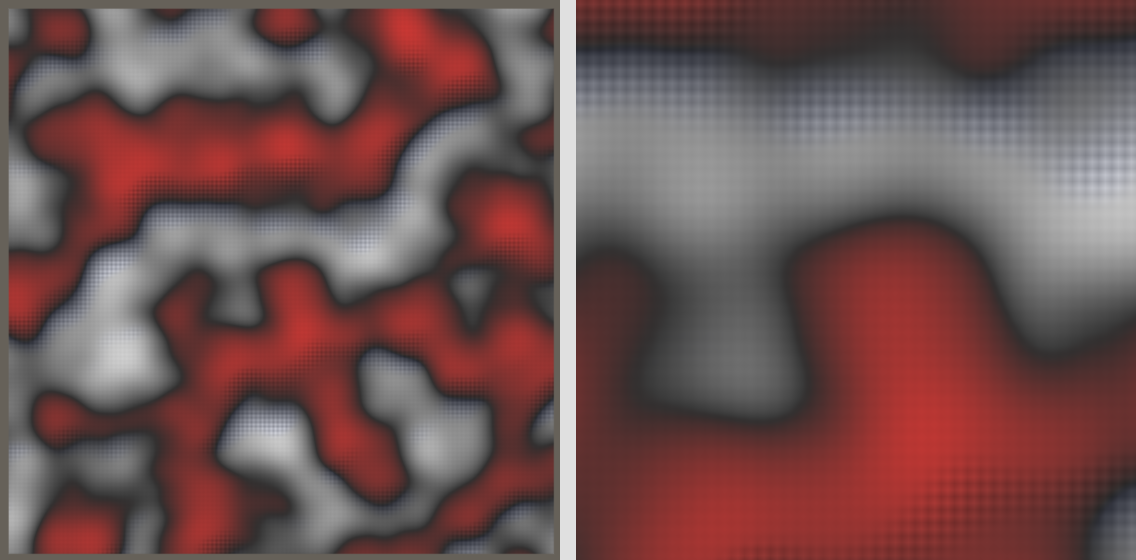
Left, the full canvas; right, a detail of the centre.
This texture is drawn by a Shadertoy shader. Its source:

```glsl
vec2 hashGradient(vec2 cell) {
    vec3 q = fract(cell.xyx * vec3(0.1031, 0.1030, 0.0973));
    q += dot(q, q.yzx + 33.33);
    return normalize(fract((q.xx + q.yz) * q.zy) - 0.5);
}

float gradientNoise(vec2 p) {
    vec2 cell = floor(p), f = p - cell;
    vec2 w = f * f * f * (f * (f * 6.0 - 15.0) + 10.0);
    vec2 e = vec2(1.0, 0.0);
    float a = dot(hashGradient(cell), f);
    float b = dot(hashGradient(cell + e.xy), f - e.xy);
    float c = dot(hashGradient(cell + e.yx), f - e.yx);
    float d = dot(hashGradient(cell + e.xx), f - e.xx);
    return mix(mix(a, b, w.x), mix(c, d, w.x), w.y);
}

// Positive inside the grey blobs, negative in the red ground
float blobField(vec2 uv) {
    float n = gradientNoise(uv * 5.8 + 17.3);
    n += 0.3 * gradientNoise(uv * 11.3 + 41.7);
    return n * 4.45 - 0.06;
}

void mainImage(out vec4 fragColor, in vec2 fragCoord) {
    vec2 uv = fragCoord / iResolution.xy;
    float pixel = 1.0 / iResolution.y;
    float field = blobField(uv);

    // Both sides brighten away from a dark shared outline
    float lift = pow(sqrt(field * field + 0.004), 0.7);
    vec3 grey = vec3(0.15 + 0.335 * lift);
    vec3 red = vec3(0.165 + 0.3 * lift, 0.175 + 0.02 * lift, 0.175 + 0.012 * lift);
    float inside = smoothstep(-0.12, 0.12, field);
    vec3 color = mix(red, grey, inside);

    // Slopes facing up and left turn cooler and show a fine weave
    float slope = field - blobField(uv + vec2(-0.004, 0.01));
    float shade = smoothstep(0.08, 0.4, slope);
    vec2 thread = abs(fract(uv * 128.0) - 0.5);
    float weave = thread.x + thread.y - 0.5;
    color *= 1.0 + weave * (0.04 + 0.26 * shade);
    color += shade * mix(vec3(-0.04, -0.01, -0.01), vec3(-0.02, -0.01, 0.03), inside);

    // Plain frame, slightly wider at the top and left
    vec2 margin = min(uv - vec2(0.0156, 0.0110), vec2(0.9890, 0.9844) - uv);
    float picture = smoothstep(-pixel, pixel, min(margin.x, margin.y));
    color = mix(vec3(0.40, 0.38, 0.35), color, picture);

    fragColor = vec4(clamp(color, 0.0, 1.0), 1.0);
}
```
